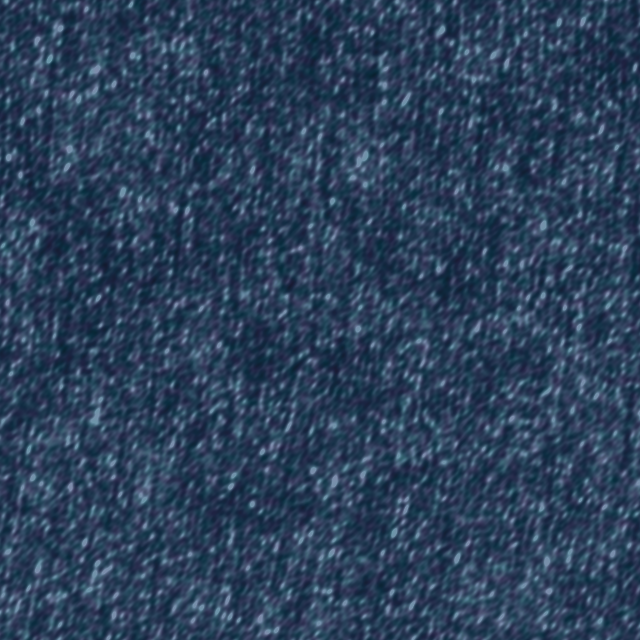
Give the GLSL for this texture, as a WebGL 2 fragment shader.

```glsl
#version 300 es
precision highp float;
// Worn blue denim: twill grains on leaning threads, with faded streaks and soft mottling.

#define THREADS 80.0      // warp threads across the canvas
#define ROWS 72.0         // grains along one thread
#define TWILL_STEP 0.6    // rise of the twill from thread to thread, in grains
#define GRAIN_TILT 0.3    // sideways lean of each grain
#define GRAIN_GAIN 0.78
#define FUZZ_GAIN 0.42
#define STREAK_GAIN 0.38
#define MOTTLE_GAIN 0.26
#define TINT_GAIN 0.035

uniform vec2 u_resolution;
out vec4 fragColor;

const vec3 DYE[6] = vec3[6](
    vec3(0.08, 0.16, 0.26), vec3(0.14, 0.22, 0.32), vec3(0.21, 0.29, 0.40),
    vec3(0.27, 0.37, 0.46), vec3(0.34, 0.44, 0.55), vec3(0.46, 0.57, 0.67));
// Tone, in standard deviations, at which each dye colour is reached
const float LEVEL[6] = float[6](-1.17, -0.23, 0.55, 1.23, 1.8, 2.6);

vec2 hash2(vec2 p) {
    vec3 q = fract(p.xyx * vec3(0.1031, 0.1030, 0.0973));
    q += dot(q, q.yzx + 33.33);
    return fract((q.xx + q.yz) * q.zy);
}

float cornerSlope(vec2 cell, vec2 offset) {
    float angle = 6.28318 * hash2(cell).x;
    return dot(vec2(cos(angle), sin(angle)), offset);
}

// Gradient noise scaled to a standard deviation of about one
float noise(vec2 p) {
    vec2 i = floor(p), f = p - i;
    vec2 w = f * f * f * (f * (f * 6.0 - 15.0) + 10.0);
    vec2 e = vec2(1.0, 0.0);
    float low = mix(cornerSlope(i, f), cornerSlope(i + e, f - e), w.x);
    float high = mix(cornerSlope(i + e.yx, f - e.yx), cornerSlope(i + 1.0, f - 1.0), w.x);
    return 3.9 * mix(low, high, w.y);
}

// Sum of soft, jittered grains on a lattice sheared along the twill
float twillGrains(vec2 cloth) {
    vec2 p = cloth * vec2(THREADS, ROWS);
    p.y -= TWILL_STEP * p.x;
    vec2 cell = floor(p);
    float sum = 0.0;
    for (int y = -2; y <= 2; y++) {
        for (int x = -1; x <= 1; x++) {
            vec2 id = cell + vec2(x, y);
            vec2 jitter = (hash2(id + 17.0) - 0.5) * vec2(0.5, 0.75);
            vec2 d = p - id - 0.5 - jitter;
            d.y += TWILL_STEP * d.x;
            d.x -= GRAIN_TILT * d.y;
            d /= vec2(0.27, 0.36);
            float h = hash2(id + 251.0).y;
            sum += mix(0.2, 1.3, h * h) * exp(-0.5 * dot(d, d));
        }
    }
    return (sum - 0.346) / 0.29;
}

vec3 dyeColour(float tone) {
    vec3 colour = DYE[0];
    for (int i = 1; i < 6; i++) {
        float t = clamp((tone - LEVEL[i - 1]) / (LEVEL[i] - LEVEL[i - 1]), 0.0, 1.0);
        colour = mix(colour, DYE[i], t);
    }
    return colour * (1.0 - 0.2 * clamp(LEVEL[0] - tone, 0.0, 1.5));
}

void main() {
    vec2 uv = gl_FragCoord.xy / u_resolution.y;

    // Threads lean to the right, more so towards the bottom
    vec2 cloth = uv;
    cloth.x -= 0.2 * uv.y - 0.085 * uv.y * uv.y;
    cloth += 0.0025 * vec2(noise(uv * 6.0), noise(uv * 7.0 + 40.0));

    // Fine fibres drawn out along the twill diagonal
    vec2 diagonal = vec2(uv.x + uv.y, uv.y - uv.x) * 0.7071;
    float fuzz = noise(diagonal * vec2(80.0, 135.0) + 90.0);

    // Long light and dark threads, broken up along their length
    float streak = 0.8 * noise(cloth * vec2(62.0, 6.0) + 30.0)
                 + 0.6 * noise(cloth * vec2(85.0, 14.0) + 70.0);

    // Uneven fading
    float mottle = 0.7 * noise(uv * vec2(4.0, 6.0) + 11.0)
                 + 0.7 * noise(uv * vec2(11.0, 17.0) + 53.0)
                 + 0.8 * (0.5 - uv.y);

    float tone = GRAIN_GAIN * twillGrains(cloth) + FUZZ_GAIN * fuzz
               + STREAK_GAIN * streak + MOTTLE_GAIN * mottle;

    // Slight drift of the dye between violet and teal
    float tint = noise(uv * 58.0 + 130.0);
    vec3 colour = dyeColour(tone) + TINT_GAIN * tint * vec3(0.6, -0.3, 0.1);
    fragColor = vec4(clamp(colour, 0.0, 1.0), 1.0);
}
```
